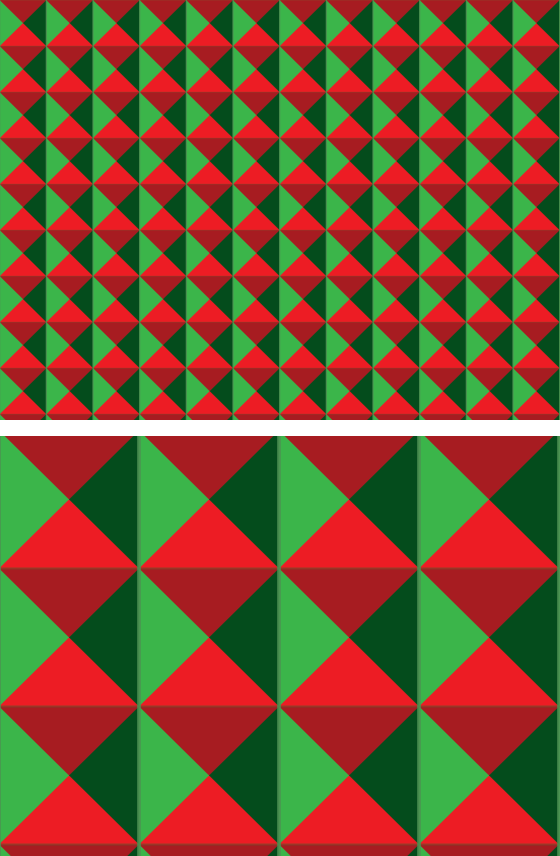
Top, the full canvas; bottom, a detail of the centre.
A WebGL 2 fragment shader for this pattern:

```glsl
#version 300 es
precision highp float;
// Grid of four-sided pyramids seen from above, in red and green, with thin seams.

#define REPEATS vec2(12.0, 9.13)       // tiles across and down
#define OFFSET vec2(0.007, -0.003)     // grid shift, in tiles
#define SEAM_HALF vec2(0.013, 0.008)   // half widths of upright and level seams
#define SEAM_OPACITY vec2(0.9, 0.5)
#define TOP_RED vec3(0.655, 0.110, 0.130)
#define BOTTOM_RED vec3(0.930, 0.110, 0.140)
#define LEFT_GREEN vec3(0.230, 0.710, 0.290)
#define RIGHT_GREEN vec3(0.015, 0.300, 0.110)
#define UPRIGHT_SEAM vec3(0.300, 0.570, 0.320)
#define LEVEL_SEAM vec3(0.420, 0.310, 0.170)

uniform vec2 u_resolution;
out vec4 fragColor;

void main() {
    // Tile coordinates, counted from the upper left corner
    vec2 uv = gl_FragCoord.xy / u_resolution;
    vec2 grid = vec2(uv.x, 1.0 - uv.y) * REPEATS + OFFSET;
    vec2 pixel = REPEATS / u_resolution;
    vec2 centred = fract(grid) - 0.5;
    vec2 edgeDist = 0.5 - abs(centred);

    // Opposite faces swap at the tile centre and again at the tile edge
    vec2 swapDist = sign(centred) * min(abs(centred), edgeDist);
    vec2 side = clamp(swapDist / pixel + 0.5, 0.0, 1.0);
    vec3 greens = mix(LEFT_GREEN, RIGHT_GREEN, side.x);
    vec3 reds = mix(TOP_RED, BOTTOM_RED, side.y);

    // Diagonal ridges divide the red faces from the green ones
    float ridge = abs(centred.y) - abs(centred.x);
    float ridgeWidth = pixel.x + pixel.y;
    vec3 color = mix(greens, reds, smoothstep(-0.5, 0.5, ridge / ridgeWidth));

    // Seams along the tile edges, faded when thinner than a pixel
    vec2 seam = clamp((SEAM_HALF - edgeDist) / pixel + 0.5, 0.0, 1.0);
    seam = min(seam, 2.0 * SEAM_HALF / pixel) * SEAM_OPACITY;
    color = mix(color, LEVEL_SEAM, seam.y);
    color = mix(color, UPRIGHT_SEAM, seam.x);

    fragColor = vec4(color, 1.0);
}
```
